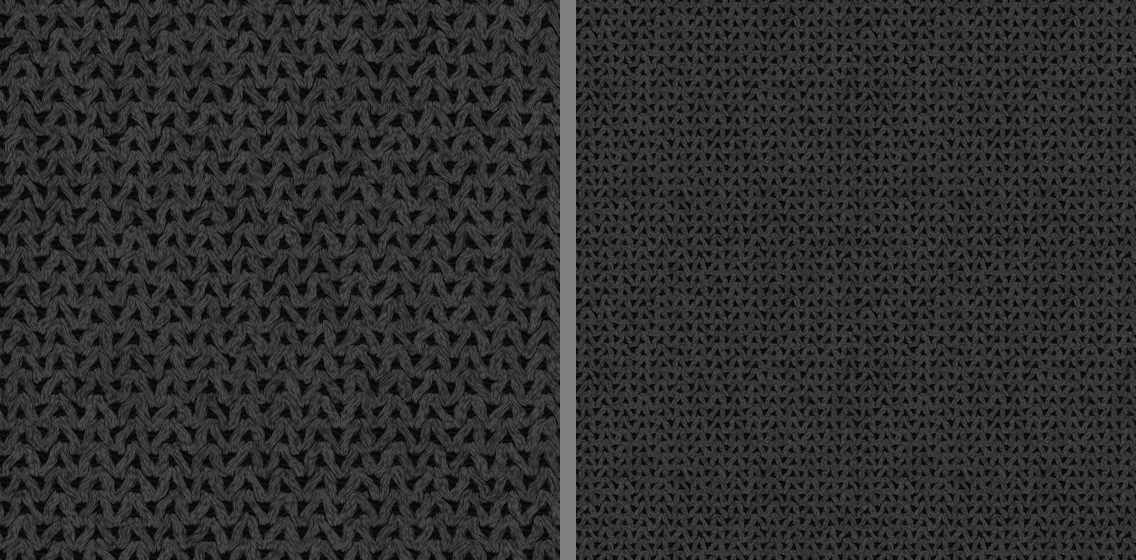
Left, the tile; right, the same tile 2 across and 2 down.
Reproduce this texture procedurally as a WebGL 1 fragment shader.

```glsl
precision highp float;
// Charcoal chunky knit: columns of inverted-V stitches with dark gaps between.
// Each leg is a slanted capsule in a mirrored cell; the topmost leg is shaded
// with stretched cellular noise for its fibres. All ids and warps wrap.

#define COLUMNS 15.0
#define ROWS 23.0
#define LEG_TOP vec2(0.13, 0.0)
#define LEG_BOTTOM vec2(0.62, -1.02)
#define LEG_RADIUS 0.245
#define FIBRE_SCALE vec2(11.0, 2.8)
#define WOBBLE 0.045
#define GAP_TONE 0.035
#define YARN_DARK 0.105
#define YARN_LIGHT 0.305

uniform vec2 u_resolution;

const float TAU = 6.28318;

float hash(vec2 p) {
  return fract(sin(dot(p, vec2(12.9898, 78.233))) * 43758.5);
}

// Distance to the nearest scattered point.
float cellular(vec2 p, float seed) {
  vec2 cell = floor(p);
  float nearest = 4.0;
  for (int j = -1; j <= 1; j++) {
    for (int i = -1; i <= 1; i++) {
      vec2 c = cell + vec2(float(i), float(j));
      vec2 point = c + vec2(hash(c + seed), hash(c + seed + 37.3));
      nearest = min(nearest, length(p - point));
    }
  }
  return nearest;
}

// Bright streaks running along the second axis.
float fibres(vec2 p, float seed) {
  return 1.0 - smoothstep(0.08, 0.85, cellular(p * FIBRE_SCALE, seed));
}

// Uneven hand tension, periodic over the canvas.
vec2 tension(vec2 uv) {
  vec2 a = TAU * uv;
  return WOBBLE * vec2(
    sin(7.0 * a.y + 2.0 * sin(3.0 * a.x)) + sin(19.0 * a.y + 5.0 * a.x),
    sin(8.0 * a.x + 2.0 * sin(2.0 * a.y)) + sin(23.0 * a.x - 4.0 * a.y));
}

void main() {
  vec2 uv = gl_FragCoord.xy / u_resolution;
  vec2 grid = uv * vec2(COLUMNS, ROWS) + tension(uv) - vec2(0.1, 0.62);
  vec2 cell = floor(grid);
  float fromPeak = grid.x - cell.x - 0.5;
  float halfId = floor(mod(cell.x + 0.5, COLUMNS)) * 2.0 + step(0.0, fromPeak);

  // Row height is the unit; both legs share one mirrored shape.
  vec2 p = vec2(abs(fromPeak) * ROWS / COLUMNS, grid.y - cell.y);
  vec2 axis = LEG_BOTTOM - LEG_TOP;
  float legLength = length(axis);
  axis /= legLength;

  // Choose the topmost leg among the overlapping rows.
  float top = -1000.0;
  float height = 0.0;
  float seed = 0.0;
  vec2 strand = vec2(0.0);
  for (int k = 0; k < 3; k++) {
    float row = floor(mod(cell.y + float(k) + 0.5, ROWS));
    float id = hash(vec2(halfId, row) + 0.7);
    vec2 q = p - vec2(0.0, float(k)) - LEG_TOP;
    q.y += 0.1 * (id - 0.5);
    float along = dot(q, axis);
    float across = q.x * axis.y - q.y * axis.x;
    float past = along - clamp(along, 0.0, legLength);
    float radius = LEG_RADIUS * (0.9 + 0.2 * fract(id * 7.0));
    float h = 1.0 - (across * across + past * past) / (radius * radius);
    float layer = h - 0.25 * along;
    if (layer > top) {
      top = layer;
      height = h;
      seed = id * 50.0;
      strand = vec2(across, along);
    }
  }

  // Two fibre layers, bent and twisted against each other.
  float bend = 0.035 * sin(strand.y * 7.0 + seed);
  vec2 twisted = vec2(strand.x + bend + 0.14 * strand.y, strand.y);
  vec2 crossing = vec2(strand.x - bend - 0.2 * strand.y, strand.y * 1.3);
  float coarse = fibres(twisted, seed);
  float fine = fibres(crossing * 1.5, seed + 11.0);
  float fibre = 0.6 * coarse + 0.4 * fine;

  // Rounded yarn with frayed edges.
  float roundness = mix(0.62, 1.0, smoothstep(0.0, 0.65, height));
  float wear = 0.93 + 0.14 * fract(seed * 3.1);
  float yarn = mix(YARN_DARK, YARN_LIGHT, fibre) * roundness * wear;
  float cover = smoothstep(-0.05, 0.35, height + 0.7 * (fibre - 0.5));

  // Faint horizontal threads behind the gaps.
  float thread = sin(TAU * (4.0 * grid.y + 0.3 * sin(TAU * grid.x)));
  float gap = GAP_TONE + 0.04 * smoothstep(0.1, 1.0, thread);

  gl_FragColor = vec4(vec3(mix(gap, yarn, cover)), 1.0);
}
```
